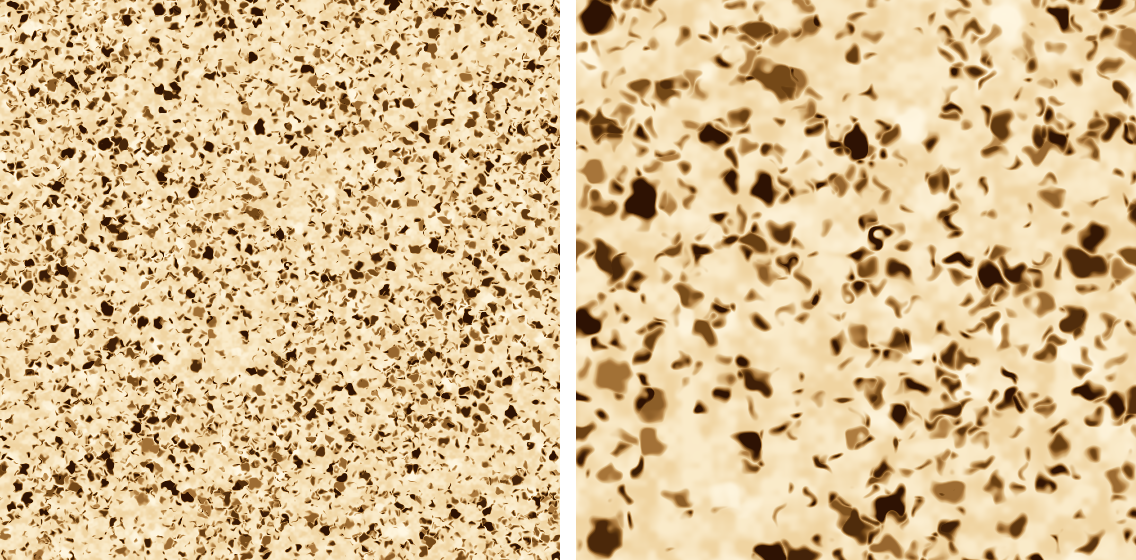
Left: the whole. Right: its middle third, enlarged.
A WebGL 2 fragment shader for this texture:

```glsl
#version 300 es
precision highp float;
// Cream granite speckled with irregular brown grains and pale flecks.
uniform vec2 u_resolution;
out vec4 fragColor;

float hash(vec2 p) {
  return fract(sin(dot(p, vec2(127.1, 311.7))) * 43758.5453);
}

float noise(vec2 p) {
  vec2 i = floor(p), f = fract(p);
  f = f * f * (3.0 - 2.0 * f);
  return mix(mix(hash(i), hash(i + vec2(1, 0)), f.x),
             mix(hash(i + vec2(0, 1)), hash(i + vec2(1, 1)), f.x), f.y);
}

// Scattered soft ellipses; each one carries a random tone within toneRange.
float grains(vec2 p, float cells, float density, vec2 radiusRange, vec2 toneRange, float softness, float seed) {
  vec2 q = p * cells, home = floor(q);
  float edge = softness * cells, result = 0.0;
  for (int y = -1; y <= 1; y++) {
    for (int x = -1; x <= 1; x++) {
      vec2 cell = home + vec2(x, y), key = cell + seed;
      vec2 center = cell + vec2(hash(key + 11.3), hash(key + 27.9));
      float cluster = 0.45 + 1.1 * noise(center / cells * 11.0 + 4.0);
      if (hash(key) > density * cluster) continue;
      float angle = 6.2832 * hash(key + 41.7);
      vec2 axis = vec2(cos(angle), sin(angle)), d = q - center;
      d = vec2(dot(d, axis), dot(d, vec2(-axis.y, axis.x)));
      d *= vec2(0.85, mix(1.0, 1.45, hash(key + 53.1)));
      float radius = mix(radiusRange.x, radiusRange.y, hash(key + 67.5));
      float tone = mix(toneRange.x, toneRange.y, hash(key + 83.3));
      result = max(result, tone * (1.0 - smoothstep(radius - edge, radius + edge, length(d))));
    }
  }
  return result;
}

// Tan through brown to near black as the grain gets denser.
vec3 grainRamp(vec3 ground, float d) {
  vec3 c = mix(ground, vec3(0.85, 0.70, 0.47), smoothstep(0.0, 0.27, d));
  c = mix(c, vec3(0.69, 0.49, 0.25), smoothstep(0.22, 0.5, d));
  c = mix(c, vec3(0.44, 0.27, 0.08), smoothstep(0.45, 0.73, d));
  return mix(c, vec3(0.18, 0.07, 0.01), smoothstep(0.68, 0.95, d));
}

void main() {
  vec2 p = gl_FragCoord.xy / min(u_resolution.x, u_resolution.y);
  float soft = max(0.0026, 0.7 / min(u_resolution.x, u_resolution.y));

  // Ragged outlines
  vec2 warp = vec2(noise(p * 125.0), noise(p * 125.0 + 71.0)) - 0.5;
  vec2 w = p + 0.011 * warp;

  // Mottled ground with pale flecks
  float mottle = 0.6 * noise(p * 85.0 + 13.0) + 0.4 * noise(p * 190.0 + 37.0);
  vec3 color = mix(vec3(0.94, 0.83, 0.63), vec3(0.98, 0.92, 0.79), smoothstep(0.15, 0.8, mottle));
  float pale = grains(w, 38.0, 0.24, vec2(0.2, 0.46), vec2(0.3, 1.0), soft * 1.8, 19.0);
  color = mix(color, vec3(1.0, 0.97, 0.89), pale);

  // Dark grains, coarse to fine
  float dark = grains(w, 42.0, 0.3, vec2(0.19, 0.43), vec2(0.5, 1.1), soft, 101.0);
  dark = max(dark, grains(w, 76.0, 0.27, vec2(0.2, 0.42), vec2(0.4, 1.05), soft, 203.0));
  dark = max(dark, grains(w, 120.0, 0.21, vec2(0.2, 0.42), vec2(0.35, 1.0), soft, 307.0));

  fragColor = vec4(grainRamp(color, dark), 1.0);
}
```
